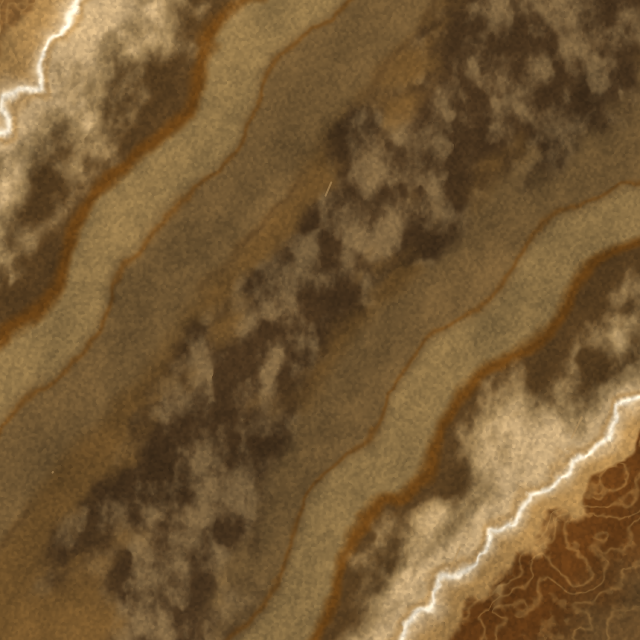
This texture is drawn by a three.js fragment shader. Its source:

```glsl
// Banded onyx: a dark mottled seam runs up the diagonal, with wavy mineral bands
// mirrored on both sides. Layered sines bend the distance from the seam, which
// picks the band colour; smooth cellular noise adds clouds, crystals and grain.

#define AXIS -0.05        // offset of the seam from the centre
#define FAINT_LINE 0.12   // band positions, as distance from the seam
#define THIN_LINE 0.23
#define RUST_LINE 0.33
#define CREST 0.54
#define AGATE 0.615
#define WOBBLE 0.035      // small raggedness of the bands
#define CLOUDING 0.38     // strength of the broad tone changes
#define GRAIN 0.20        // strength of the fine grain

varying vec2 vUv;

const vec3 SHADOW = vec3(0.28, 0.20, 0.115);
const vec3 DUST   = vec3(0.48, 0.385, 0.25);
const vec3 AMBER  = vec3(0.42, 0.305, 0.155);
const vec3 OAK    = vec3(0.435, 0.335, 0.195);
const vec3 SAND   = vec3(0.54, 0.435, 0.265);
const vec3 RUST   = vec3(0.42, 0.265, 0.09);
const vec3 UMBER  = vec3(0.35, 0.25, 0.13);
const vec3 FAWN   = vec3(0.60, 0.49, 0.32);
const vec3 CREAM  = vec3(0.77, 0.65, 0.47);
const vec3 HONEY  = vec3(0.65, 0.49, 0.27);
const vec3 IVORY  = vec3(0.92, 0.84, 0.71);
const vec3 BROWN  = vec3(0.38, 0.225, 0.085);

vec3 hash3(vec2 p) {
  vec3 k = vec3(dot(p, vec2(127.1, 311.7)), dot(p, vec2(269.5, 183.3)), dot(p, vec2(419.2, 371.9)));
  return fract(sin(k) * 43758.5);
}

// Smooth cellular noise: random tones of jittered points, blended by nearness
float cells(vec2 p) {
  vec2 id = floor(p), f = fract(p);
  float total = 0.0, weight = 0.0005;
  for (int j = -1; j <= 1; j++) {
    for (int i = -1; i <= 1; i++) {
      vec2 o = vec2(float(i), float(j));
      vec3 h = hash3(id + o);
      vec2 r = o + 0.15 + 0.7 * h.xy - f;
      float k = max(1.0 - dot(r, r), 0.0);
      total += h.z * k * k;
      weight += k * k;
    }
  }
  return total / weight;
}

float layers(vec2 p) {
  float sum = 0.0, amp = 0.53;
  for (int i = 0; i < 4; i++) {
    sum += amp * cells(p);
    p = mat2(1.6, 1.2, -1.2, 1.6) * p + 7.3;
    amp *= 0.5;
  }
  return sum;
}

float line(float x, float centre, float width) {
  float k = (x - centre) / width;
  return exp(-k * k);
}

// Short pale scratches, in a few cells of a coarse grid
float scratches(vec2 p) {
  vec2 id = floor(p * 5.0);
  vec3 h = hash3(id + 3.0);
  vec2 r = p - (id + 0.3 + 0.4 * h.xy) / 5.0;
  vec2 dir = normalize(vec2(0.5, 0.5 + h.x));
  float along = clamp(dot(r, dir), -0.02 * h.y, 0.02 * h.y);
  return step(0.75, h.z) * (1.0 - smoothstep(0.0005, 0.0025, length(r - dir * along)));
}

void main() {
  // Position along the seam and across it
  vec2 p = vUv - 0.5;
  float t = dot(p, vec2(0.64, 0.77));
  float d = dot(p, vec2(0.77, -0.64)) - AXIS;
  float right = step(0.0, d);

  float cloud = layers(vec2(t * 7.0, d * 13.0) + 4.0) - 0.5;
  float mottle = layers(vUv * vec2(30.0, 22.0));
  float ragged = layers(vUv * 15.0 + 21.0) - 0.5;

  // Bend the bands: one wave on each side, scallops towards the crest
  float w = abs(d);
  float outer = smoothstep(0.35, 0.47, w);
  float bendLeft = 0.05 * t - 0.018 * cos(18.4 * (t - 0.086));
  float bendRight = 0.3 * t * t - 0.025 - 0.018 * cos(22.5 * (t - 0.057));
  float bend = mix(bendLeft, bendRight, right) * smoothstep(0.02, 0.3, w);
  float scallop = 0.018 * (abs(sin(28.0 * t + sin(11.0 * t))) - 0.6);
  w -= mix(bend, 0.1 * t + scallop, outer) + (WOBBLE + 0.03 * outer) * ragged;
  w += 0.35 * right * max(w - RUST_LINE, 0.0);

  // Amber and oak bands around the mottled seam
  vec3 col = mix(AMBER, OAK, smoothstep(FAINT_LINE - 0.02, FAINT_LINE + 0.02, w));
  col = mix(col, UMBER, 0.7 * line(w, FAINT_LINE, 0.007) * smoothstep(-0.1, 0.1, cloud));
  float low = min(t, 0.0);
  float seam = abs(d - 0.6 * low * low) / (0.06 + 0.35 * t * t) + 2.0 * cloud + ragged;
  vec3 crystals = mix(SHADOW, DUST, smoothstep(0.34, 0.74, mottle));
  col = mix(col, crystals, 0.92 * (1.0 - smoothstep(0.6, 1.35, seam)));

  // Sand band between the thin line and the rust line, then the shade behind it
  col = mix(col, SAND, smoothstep(THIN_LINE - 0.006, THIN_LINE + 0.025, w));
  col = mix(col, RUST, 0.65 * line(w, THIN_LINE, 0.0045));
  col = mix(col, RUST, smoothstep(RUST_LINE - 0.018, RUST_LINE + 0.002, w));
  col = mix(col, UMBER, smoothstep(RUST_LINE + 0.005, RUST_LINE + 0.025, w));

  // Pale cloudy band, ivory crest and honey rim
  float pale = w + 0.22 * cloud + 0.12 * (mottle - 0.5);
  col = mix(col, FAWN, smoothstep(0.365, 0.45, pale));
  col = mix(col, CREAM, smoothstep(0.43, 0.51, pale));
  col = mix(col, HONEY, 0.85 * smoothstep(CREST - 0.03, CREST - 0.008, w));
  col = mix(col, IVORY, line(w, CREST, 0.008) + 0.4 * line(w, CREST + 0.012, 0.018));

  // Brown agate beyond the crest, with folded pale contours
  float agate = smoothstep(AGATE - 0.012, AGATE + 0.008, w) * mix(0.5, 1.0, right);
  float folds = pow(0.5 + 0.5 * cos(100.0 * (w + 0.35 * ragged)), 5.0);
  vec3 agateCol = mix(BROWN, OAK, 0.7 * smoothstep(0.7, 0.85, w));
  col = mix(col, mix(agateCol, HONEY, 0.45 * folds), agate);

  // Surface: clouds, crystals, grain and scratches
  float grain = cells(vUv * 220.0) - 0.5;
  col *= 1.0 + CLOUDING * cloud + 0.25 * (mottle - 0.5) + GRAIN * grain;
  col = mix(col, DUST * 1.5, 0.6 * scratches(vUv));
  gl_FragColor = vec4(col, 1.0);
}
```
